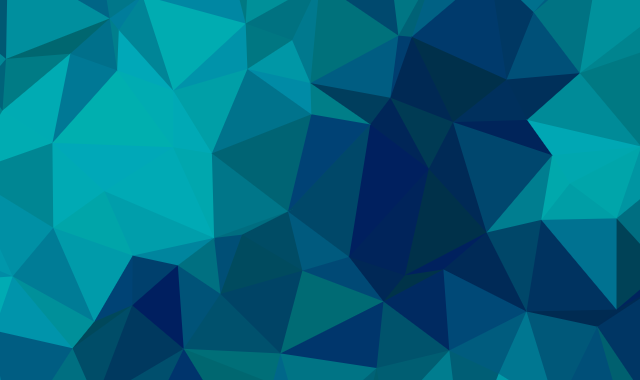
Write a WebGL 1 fragment shader that draws this background.

```glsl
precision highp float;
// Low-poly backdrop of flat teal, cyan and navy facets.
// A turned, jittered grid is split into triangles; each takes one shade from
// a broad light field sampled at its centre, plus a random offset.

uniform vec2 u_resolution;

const float DENSITY = 5.7;   // grid cells per canvas height
const float JITTER = 0.94;   // below 1.0 keeps every cell a simple quad
const float TURN = 0.48;     // grid rotation in radians

vec2 hash22(vec2 p) {
  vec3 q = fract(p.xyx * vec3(0.1031, 0.1030, 0.0973));
  q += dot(q, q.yzx + 33.33);
  return fract((q.xx + q.yz) * q.zy);
}

float cross2(vec2 a, vec2 b) {
  return a.x * b.y - a.y * b.x;
}

float signedArea(vec2 a, vec2 b, vec2 c) {
  return cross2(b - a, c - a);
}

vec2 gridVertex(vec2 id) {
  return id + 0.5 + JITTER * (hash22(id + 17.0) - 0.5);
}

// Signed distance to the line a-b, positive on its left side.
float leftOfEdge(vec2 p, vec2 a, vec2 b) {
  vec2 e = b - a;
  return cross2(e, p - a) / max(length(e), 0.0001);
}

float blob(vec2 p, vec2 centre, float radius) {
  vec2 d = (p - centre) / radius;
  return exp(-dot(d, d));
}

// Large pools of light and shadow, in units of canvas height.
float lightField(vec2 p) {
  float light = 0.60 * blob(p, vec2(0.42, 0.63), 0.30)
              + 0.40 * blob(p, vec2(0.02, 0.32), 0.28)
              + 0.55 * blob(p, vec2(1.53, 0.48), 0.17)
              + 0.30 * blob(p, vec2(1.68, 0.86), 0.16)
              + 0.28 * blob(p, vec2(1.38, 0.02), 0.15);
  float shade = 0.52 * blob(p, vec2(1.08, 0.40), 0.29)
              + 0.42 * blob(p, vec2(1.22, 0.80), 0.22)
              + 0.50 * blob(p, vec2(0.40, 0.15), 0.20)
              + 0.50 * blob(p, vec2(1.55, 0.18), 0.18);
  return 0.50 + light - shade;
}

float ramp(float from, float to, float x) {
  return clamp((x - from) / (to - from), 0.0, 1.0);
}

// Five tones from navy to cyan; tint leans toward blue or green.
vec3 palette(float tone, float tint) {
  vec3 c = vec3(0.0, 0.16, 0.33);
  c = mix(c, vec3(0.0, 0.27, 0.41), ramp(0.14, 0.30, tone));
  c = mix(c, vec3(0.0, 0.38, 0.47), ramp(0.30, 0.48, tone));
  c = mix(c, vec3(0.0, 0.53, 0.61), ramp(0.50, 0.70, tone));
  c = mix(c, vec3(0.0, 0.67, 0.705), ramp(0.70, 0.88, tone));
  float strength = mix(1.3, 0.5, ramp(0.1, 0.8, tone));
  return c + tint * strength * vec3(0.0, -0.030, 0.038);
}

vec3 facetColor(vec2 centre, vec2 seed) {
  vec2 r = hash22(seed) * 2.0 - 1.0;
  return palette(lightField(centre) + 0.19 * r.x, r.y);
}

// Facet colour in rgb weighted by its smoothed coverage in a.
vec4 facet(vec2 p, vec2 a, vec2 b, vec2 c, vec2 seed, mat2 turn, float pixel) {
  float d = min(leftOfEdge(p, a, b),
                min(leftOfEdge(p, b, c), leftOfEdge(p, c, a)));
  float cover = clamp(0.5 + d / pixel, 0.0, 1.0);
  vec2 centre = (a + b + c) / 3.0 * turn / DENSITY;
  return vec4(facetColor(centre, seed), 1.0) * cover;
}

// Splits one cell along its shorter valid diagonal.
vec4 cellFacets(vec2 p, vec2 id, mat2 turn, float pixel) {
  vec2 a = gridVertex(id);
  vec2 b = gridVertex(id + vec2(1.0, 0.0));
  vec2 c = gridVertex(id + vec2(1.0, 1.0));
  vec2 d = gridVertex(id + vec2(0.0, 1.0));
  bool validAC = min(signedArea(a, b, c), signedArea(a, c, d)) > 0.0;
  bool validBD = min(signedArea(a, b, d), signedArea(b, c, d)) > 0.0;
  vec2 seed1 = id + 71.0;
  vec2 seed2 = id + 139.0;
  if (validAC && (!validBD || distance(a, c) < distance(b, d))) {
    return facet(p, a, b, c, seed1, turn, pixel)
         + facet(p, a, c, d, seed2, turn, pixel);
  }
  return facet(p, a, b, d, seed1, turn, pixel)
       + facet(p, b, c, d, seed2, turn, pixel);
}

void main() {
  mat2 turn = mat2(cos(TURN), sin(TURN), -sin(TURN), cos(TURN));
  vec2 p = turn * (gl_FragCoord.xy / u_resolution.y) * DENSITY;
  float pixel = DENSITY / u_resolution.y;
  vec2 home = floor(p - 0.5);
  vec4 sum = vec4(0.0);
  for (int y = -1; y <= 1; y++) {
    for (int x = -1; x <= 1; x++) {
      sum += cellFacets(p, home + vec2(float(x), float(y)), turn, pixel);
    }
  }
  gl_FragColor = vec4(sum.rgb / max(sum.a, 0.0001), 1.0);
}
```
